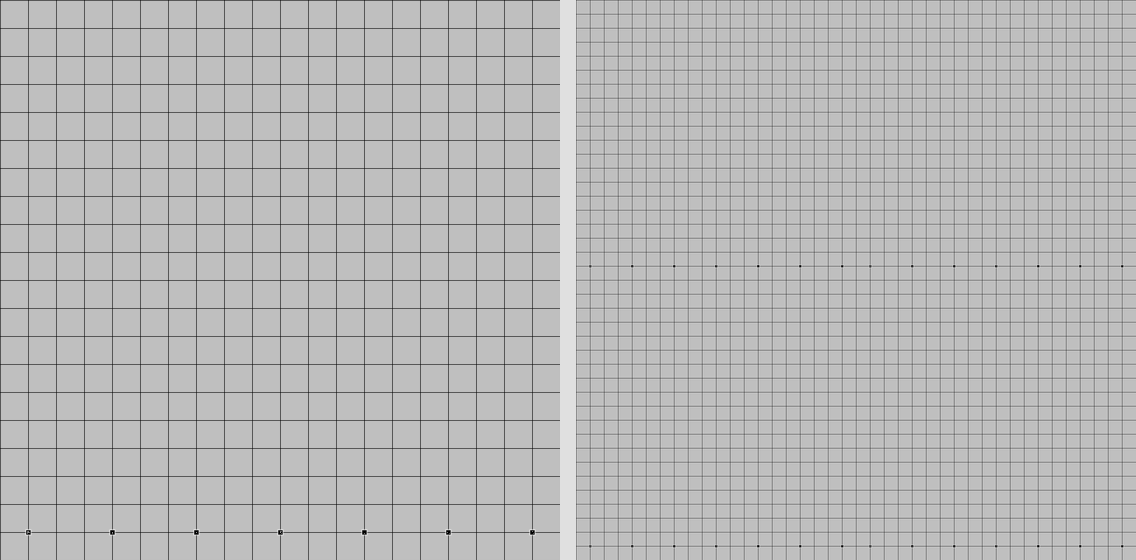
Left: one tile. Right: repeated 2 by 2.
Write a WebGL 2 fragment shader that draws this pattern.

```glsl
#version 300 es
precision highp float;
// Thin black square grid on light grey, 20 by 20 cells, lines filtered by
// distance; one row of tiny speckled square markers sits on every third
// crossing near the bottom. Whole cell counts make it tile.

uniform vec2 u_resolution;
out vec4 fragColor;

const float CELLS = 20.0;

float hash(vec2 p) {
  return fract(sin(dot(p, vec2(127.1, 311.7))) * 43758.5453);
}

// Coverage of a line of the given width, kept faint when below one pixel
float lineCoverage(float dist, float width, float pixel) {
  float inner = max(0.0, 0.5 * (width - pixel));
  float outer = max(pixel, 0.5 * (width + pixel));
  if (width > pixel) outer = 0.5 * (width + pixel);
  return min(1.0, width / pixel) * (1.0 - smoothstep(inner, outer, dist));
}

// Filled square around the origin with soft edges
float square(vec2 p, float halfSize, float pixel) {
  vec2 side = clamp((halfSize - abs(p)) / pixel + 0.5, 0.0, 1.0);
  return side.x * side.y;
}

void main() {
  float pixel = 1.0 / min(u_resolution.x, u_resolution.y);
  vec2 uv = gl_FragCoord.xy / u_resolution;

  // Grid space runs down from the top left, nudged inside the canvas
  vec2 grid = (vec2(uv.x, 1.0 - uv.y) - 0.0008) * CELLS;
  vec2 crossing = floor(grid + 0.5);
  vec2 offset = (grid - crossing) / CELLS;

  // Grid lines
  float vertical = lineCoverage(abs(offset.x), 1.0 / 1024.0, pixel);
  float horizontal = lineCoverage(abs(offset.y), 1.0 / 1024.0, pixel);
  vec3 color = vec3(0.75) * (1.0 - vertical) * (1.0 - horizontal);

  // Markers: white rim, black core, random light specks
  if (crossing.y == CELLS - 1.0 && mod(crossing.x, 3.0) == 1.0) {
    color = mix(color, vec3(1.0), square(offset, 0.0052, pixel));
    color = mix(color, vec3(0.0), square(offset, 0.0040, pixel));
    vec2 speckGrid = offset / 0.0013;
    vec2 speck = floor(speckGrid + 0.5);
    float lit = step(0.6, hash(speck + crossing.x * 7.0));
    lit *= step(max(abs(speck.x), abs(speck.y)), 2.0);
    vec2 speckOffset = (speckGrid - speck) * 0.0013;
    color = mix(color, vec3(0.9), lit * square(speckOffset, 0.00065, pixel));
  }

  fragColor = vec4(color, 1.0);
}
```
